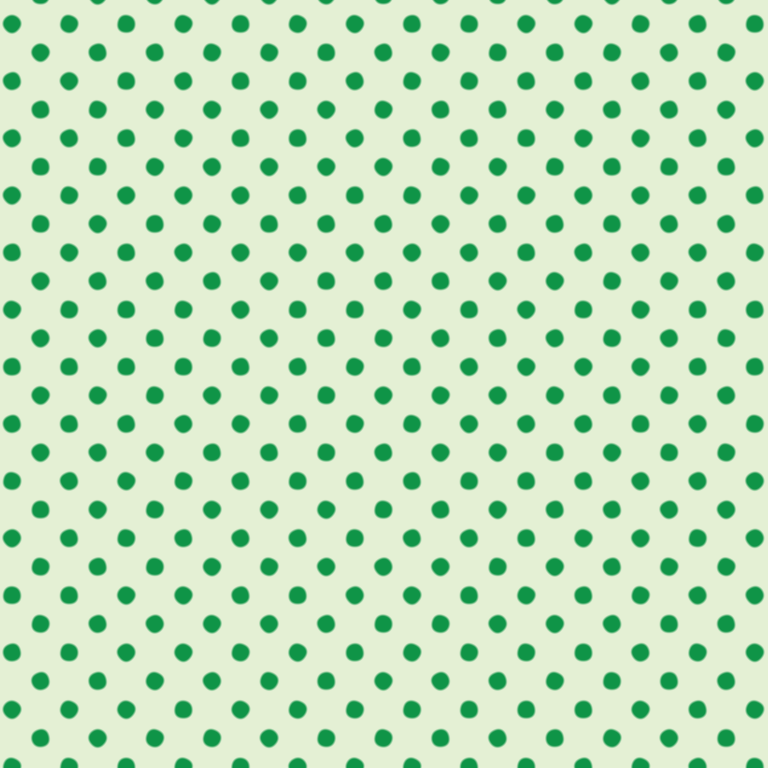
A WebGL 2 fragment shader for this pattern:

```glsl
#version 300 es
precision highp float;

uniform vec2 u_resolution;
out vec4 fragColor;

// Values to tune, in units of the canvas height
const vec3 PAPER_COLOR = vec3(0.895, 0.94, 0.83);
const vec3 DOT_COLOR = vec3(0.06, 0.58, 0.28);
const float PERIOD = 0.0744;                  // spacing within one row
const vec2 FIRST_DOT = vec2(0.0156, 0.9688);  // centre of the top left dot
const float DOT_RADIUS = 0.0115;
const float EDGE_SOFTNESS = 0.0021;           // half width of the dot edge
const float WOBBLE = 0.0004;                  // unevenness of the outline
const float TAU = 6.28319;

float hash(vec2 p) {
    return fract(sin(dot(p, vec2(127.1, 311.7))) * 43758.5453);
}

// Centre of the nearest dot on a staggered lattice of unit period
vec2 nearestCentre(vec2 p) {
    vec2 corner = round(p);
    vec2 middle = floor(p) + 0.5;
    return distance(p, corner) < distance(p, middle) ? corner : middle;
}

// Signed distance to a dot with a slightly uneven outline
float dotDistance(vec2 offset, vec2 id) {
    float angle = atan(offset.y, offset.x + 1e-6);
    float phase = TAU * hash(id);
    float lobes = sin(3.0 * angle + phase) + cos(4.0 * angle - phase);
    return length(offset) - DOT_RADIUS - 0.5 * WOBBLE * lobes;
}

void main() {
    vec2 uv = gl_FragCoord.xy / u_resolution.y;

    // Staggered dots
    vec2 p = (uv - FIRST_DOT) / PERIOD;
    vec2 centre = nearestCentre(p);
    float d = dotDistance((p - centre) * PERIOD, centre);

    // Soft edge, never thinner than a pixel
    float edge = max(EDGE_SOFTNESS, 0.75 / u_resolution.y);
    float ink = 1.0 - smoothstep(-edge, edge, d);

    fragColor = vec4(mix(PAPER_COLOR, DOT_COLOR, ink), 1.0);
}
```
